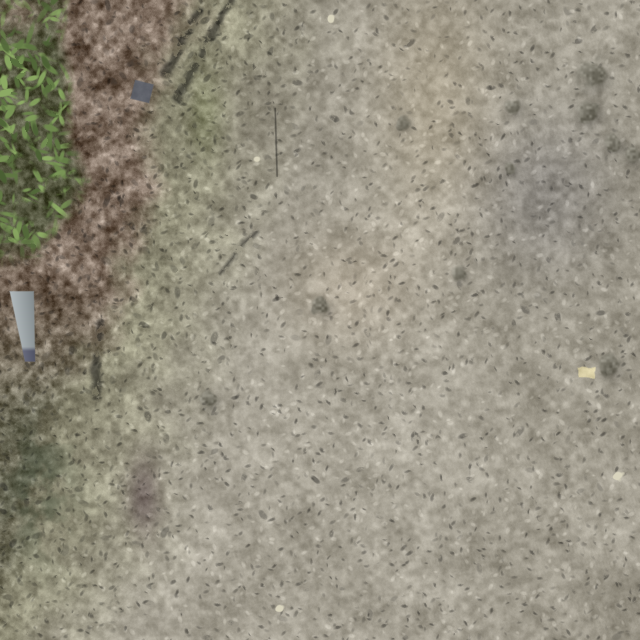
Write a WebGL 1 fragment shader that draws this texture.

```glsl
precision highp float;
// Drying mud flat seen from above, with a weedy soil bank on the left.
uniform vec2 u_resolution;

float hash(vec2 p) {
  return fract(sin(dot(p, vec2(127.1, 311.7))) * 43758.5);
}

float noise(vec2 p) {
  vec2 i = floor(p), f = fract(p);
  f = f * f * (3.0 - 2.0 * f);
  return mix(mix(hash(i), hash(i + vec2(1, 0)), f.x),
             mix(hash(i + vec2(0, 1)), hash(i + vec2(1, 1)), f.x), f.y);
}

float fbm(vec2 p) {
  float sum = 0.0, amp = 0.5;
  for (int i = 0; i < 5; i++) {
    sum += amp * noise(p);
    p = mat2(1.6, 1.2, -1.2, 1.6) * p + 7.3;
    amp *= 0.5;
  }
  return sum;
}

float segment(vec2 p, vec2 a, vec2 b) {
  vec2 d = b - a;
  return length(p - a - d * clamp(dot(p - a, d) / dot(d, d), 0.0, 1.0));
}

float fill(float d) {
  float w = 1.0 / u_resolution.y;
  return 1.0 - smoothstep(-w, w, d);
}

float blob(vec2 p, float x, float y, float rx, float ry) {
  vec2 q = (p - vec2(x, y)) / vec2(rx, ry);
  return exp(-dot(q, q));
}

// Randomly turned ellipses: x is coverage, y a random value per item
vec2 scatter(vec2 p, float cells, float density, vec2 radius) {
  vec2 id = floor(p * cells), result = vec2(0.0);
  for (int j = -1; j <= 1; j++) {
    for (int i = -1; i <= 1; i++) {
      vec2 c = id + vec2(i, j);
      vec2 q = p * cells - c - vec2(hash(c + 3.7), hash(c + 9.2));
      float a = 6.283 * hash(c + 17.4), size = 0.5 + 0.8 * hash(c + 23.1);
      q = mat2(cos(a), -sin(a), sin(a), cos(a)) * q;
      float d = (length(q / radius) - size) * radius.y / cells;
      float m = fill(d) * step(hash(c + cells), density);
      if (m > result.x) result = vec2(m, hash(c + 31.9));
    }
  }
  return result;
}

// Lumpy stone, lit from the upper left
void stone(inout vec3 col, vec2 p, float x, float y, float r) {
  vec2 q = (p - vec2(x, y)) / r + 0.5 * noise(p * 90.0) - 0.25;
  vec3 tone = vec3(0.46, 0.45, 0.40) + 0.08 * (q.y - q.x) + 0.24 * (noise(p * 220.0) - 0.5);
  col *= 1.0 - 0.25 * blob(q, 0.25, -0.35, 1.0, 1.0);
  col = mix(col, tone, 0.7 - 0.7 * smoothstep(0.65, 1.1, length(q)));
}

void pebble(inout vec3 col, vec2 p, float x, float y, float r) {
  float d = length(p - vec2(x, y)) - r * (0.6 + 0.7 * noise(p * 130.0));
  col = mix(col, vec3(0.85, 0.83, 0.74), fill(d));
}

void main() {
  vec2 p = gl_FragCoord.xy / u_resolution;
  float broad = fbm(p * 6.0) - 0.48, medium = fbm(p * 24.0 + 5.0) - 0.48, fine = fbm(p * 95.0 + 11.0) - 0.48;
  float bank = 0.02 + 0.32 * p.y - p.x + 0.14 * broad + 0.08 * medium;
  float rough = smoothstep(-0.24, 0.02, bank);

  // Mud tones
  vec3 col = vec3(0.65, 0.63, 0.577) + 0.1 * broad + (0.16 + 0.12 * rough) * medium + (0.26 + 0.16 * rough) * fine;
  col += vec3(0.035, 0.022, 0.0) * blob(p, 0.68, 0.84, 0.09, 0.2);
  col += vec3(0.035, 0.022, 0.01) * blob(p, 0.55, 0.55, 0.1, 0.09);
  col -= vec3(0.055, 0.05, 0.025) * blob(p, 0.85, 0.7, 0.11, 0.12);
  col -= 0.06 * blob(p, 0.45, 0.83, 0.1, 0.15);
  col -= 0.05 * smoothstep(0.5, 1.1, p.x) * (1.0 - 0.5 * p.y);
  col *= mix(vec3(1.0), vec3(0.88, 0.89, 0.82), rough);
  col = mix(col, vec3(0.38, 0.33, 0.32) + 0.3 * fine, 0.75 * blob(p, 0.225, 0.225, 0.025, 0.06));

  // Soil bank
  vec3 soil = mix(vec3(0.38, 0.37, 0.30), vec3(0.47, 0.40, 0.35), smoothstep(0.3, 0.6, p.y));
  col = mix(col, soil + 0.35 * medium + 0.6 * fine, 0.9 * smoothstep(-0.01, 0.07, bank));
  col = mix(col, vec3(0.47, 0.49, 0.35) + 0.4 * fine, 0.55 * blob(p, 0.32, 0.82, 0.03, 0.07));
  col = mix(col, vec3(0.24, 0.28, 0.21), 0.6 * blob(p, 0.06, 0.24, 0.05, 0.1) * smoothstep(-0.08, 0.12, medium));

  // Clods, pits and pale grains
  vec2 clods = scatter(p + 0.012 * medium, 34.0, 0.2 + 0.35 * rough, vec2(0.24, 0.13));
  col *= 1.0 - clods.x * (0.12 + 0.24 * clods.y) * smoothstep(-0.13, 0.12, fine + 0.12 * rough);
  vec2 pits = scatter(p + 0.006 * fine, 85.0, 0.3 + 0.2 * rough, vec2(0.3, 0.16));
  col *= 1.0 - pits.x * (0.1 + 0.28 * pits.y);
  col += 0.09 * scatter(p + 0.4, 70.0, 0.22, vec2(0.28, 0.17)).x;

  // Cracks and a twig
  vec2 w = p + 0.03 * vec2(medium, broad);
  float crack = min(segment(w, vec2(0.365, 1.0), vec2(0.275, 0.84)), segment(w, vec2(0.31, 0.98), vec2(0.26, 0.88)));
  crack = min(crack, segment(w, vec2(0.16, 0.5), vec2(0.145, 0.38)));
  crack = min(crack, segment(w, vec2(0.4, 0.64), vec2(0.345, 0.58)) + 0.003);
  col *= 1.0 - 0.5 * (1.0 - smoothstep(0.001, 0.011, crack)) * smoothstep(-0.18, 0.02, fine);
  col *= 1.0 - 0.4 * fill(segment(p, vec2(0.43, 0.83), vec2(0.433, 0.725)) - 0.0012);

  // Weeds
  float weeds = smoothstep(-0.01, 0.03, 0.125 - p.x - 0.5 * max(0.0, 0.72 - p.y) + 0.12 * broad);
  weeds *= smoothstep(0.57, 0.64, p.y) * (1.0 - 0.8 * blob(p, 0.03, 0.98, 0.04, 0.03));
  col = mix(col, vec3(0.27, 0.30, 0.20) + 0.5 * fine, 0.75 * weeds);
  for (int i = 0; i < 3; i++) {
    float k = float(i);
    vec2 blades = scatter(p + k * 0.37, 32.0 + 12.0 * k, 0.75, vec2(0.55, 0.1 + 0.06 * k));
    vec3 green = mix(vec3(0.29, 0.37, 0.20), vec3(0.56, 0.68, 0.40), blades.y);
    col = mix(col, green, blades.x * weeds * smoothstep(-0.2, 0.0, medium));
  }

  // Stones and pebbles
  stone(col, p, 0.502, 0.523, 0.016);
  stone(col, p, 0.63, 0.808, 0.012);
  stone(col, p, 0.8, 0.833, 0.014);
  stone(col, p, 0.918, 0.825, 0.018);
  stone(col, p, 0.925, 0.885, 0.024);
  stone(col, p, 0.958, 0.777, 0.015);
  stone(col, p, 0.99, 0.76, 0.014);
  stone(col, p, 0.797, 0.737, 0.011);
  stone(col, p, 0.717, 0.573, 0.013);
  stone(col, p, 0.95, 0.43, 0.018);
  stone(col, p, 0.325, 0.377, 0.014);
  pebble(col, p, 0.967, 0.257, 0.008);
  pebble(col, p, 0.517, 0.97, 0.006);
  pebble(col, p, 0.401, 0.751, 0.005);
  pebble(col, p, 0.437, 0.05, 0.007);

  // Pale chip, slate tile and tapered bottle
  vec2 chip = abs(p - vec2(0.916, 0.417)) - vec2(0.016, 0.011);
  col = mix(col, vec3(0.84, 0.80, 0.64) + 0.2 * fine, fill(max(chip.x, chip.y) + 0.02 * medium));
  vec2 tile = abs(mat2(0.97, 0.24, -0.24, 0.97) * (p - vec2(0.222, 0.857)));
  col = mix(col, vec3(0.37, 0.38, 0.41) + 0.1 * fine, fill(max(tile.x, tile.y) - 0.015));
  float along = (0.545 - p.y) / 0.11, across = p.x - 0.034 - 0.013 * along;
  float bottle = max(abs(across) - mix(0.019, 0.008, along), abs(p.y - 0.49) - 0.055);
  vec3 plastic = mix(vec3(0.60, 0.63, 0.64), vec3(0.36, 0.37, 0.44), smoothstep(0.78, 0.86, along));
  col = mix(col, plastic - 5.0 * across, fill(bottle));

  gl_FragColor = vec4(col, 1.0);
}
```
